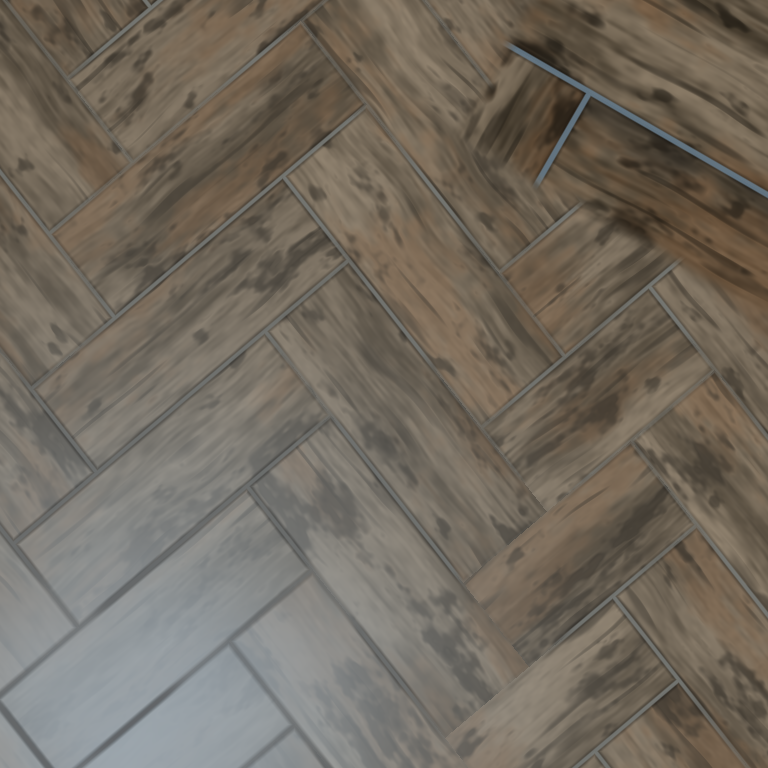
Give the GLSL for this texture, as a WebGL 1 fragment shader.

```glsl
precision highp float;
// Herringbone floor of worn wood-look planks, three widths long, with thin grout.
// A stepped row formula finds each plank; stretched noise gives grain and stains.
// A cut column, a corner of turned planks and a cool window sheen vary the repeat.
uniform vec2 u_resolution;

const float PLANK_WIDTH = 0.142;
const float PLANK_LENGTH = 3.0;
const vec3 CHARRED = vec3(0.20, 0.18, 0.15);
const vec3 DARK_WOOD = vec3(0.335, 0.297, 0.243);
const vec3 PALE_WOOD = vec3(0.53, 0.477, 0.405);
const vec3 RUST = vec3(0.47, 0.36, 0.26);
const vec3 GROUT = vec3(0.47, 0.48, 0.465);
const vec3 SHEEN = vec3(0.62, 0.665, 0.70);

float hash(vec2 p) {
  vec3 q = fract(vec3(p.xyx) * 0.1031);
  q += dot(q, q.yzx + 33.33);
  return fract((q.x + q.y) * q.z);
}

float noise(vec2 p) {
  vec2 i = floor(p), f = fract(p);
  f = f * f * (3.0 - 2.0 * f);
  float low = mix(hash(i), hash(i + vec2(1.0, 0.0)), f.x);
  float high = mix(hash(i + vec2(0.0, 1.0)), hash(i + 1.0), f.x);
  return mix(low, high, f.y);
}

// Distance to the nearest scattered point, used for knots
float cellular(vec2 p) {
  float nearest = 2.0;
  for (int y = -1; y <= 1; y++) {
    for (int x = -1; x <= 1; x++) {
      vec2 cell = floor(p) + vec2(float(x), float(y));
      vec2 point = cell + vec2(hash(cell), hash(cell + 57.0));
      nearest = min(nearest, length(p - point));
    }
  }
  return nearest;
}

// Wood colour; g.x runs along the grain, in plank widths
vec3 wood(vec2 g, float seed) {
  vec2 p = g + 40.0 + seed * vec2(37.0, 91.0);
  p.y += 0.08 * (noise(p * vec2(1.6, 2.5)) - 0.5);
  float streak = noise(p * vec2(1.1, 11.0));
  float grain = noise(p * vec2(4.0, 34.0));
  float mottle = noise(p * vec2(7.0, 15.0));
  float speck = noise(p * vec2(15.0, 29.0));
  float tone = 0.40 * noise(p * vec2(0.5, 3.5)) + 0.24 * streak + 0.2 * grain + 0.16 * mottle;
  vec3 color = mix(DARK_WOOD, PALE_WOOD, smoothstep(0.2, 0.76, tone));
  float rust = 0.75 * noise(p * vec2(0.8, 2.6) + 19.0) + 0.25 * mottle;
  color = mix(color, RUST, 0.5 * smoothstep(0.48, 0.8, rust));
  // Ragged stains, hairline cracks and small knots
  float stain = 0.46 * noise(p * vec2(1.3, 2.6) + 71.0) + 0.22 * streak + 0.2 * mottle + 0.12 * speck;
  color = mix(color, CHARRED, 0.7 * smoothstep(0.57, 0.76, stain));
  float crack = smoothstep(0.72, 0.92, noise(p * vec2(1.4, 17.0) + 7.0));
  color = mix(color, CHARRED, 0.4 * crack);
  float knot = cellular(p * vec2(1.1, 1.7)) + 0.22 * (mottle - 0.5) + 0.12 * (speck - 0.5);
  color = mix(color, CHARRED, 0.5 * (1.0 - smoothstep(0.0, 0.13, knot)));
  return color * (0.91 + 0.12 * hash(vec2(seed * 83.0, 5.0)) + 0.07 * speck);
}

// Lay grout with a dark joint beside it over a plank
vec3 addGrout(vec3 color, float edge, float halfWidth, float strength, float pixel, vec3 tint) {
  float shadow = 1.0 - smoothstep(halfWidth, halfWidth + 0.035, edge);
  float line = 1.0 - smoothstep(halfWidth - pixel, halfWidth + pixel, edge);
  color *= 1.0 - 0.34 * shadow * strength;
  return mix(color, tint, line * strength);
}

// Herringbone in plank widths: three stepped cells lie flat, three stand upright
vec3 herringbone(vec2 p, float pixel, float sheen) {
  float row = floor(p.y);
  float t = p.x + row + PLANK_LENGTH;
  t += step(7.0, t); // planks of the right column are cut one width short
  float period = 2.0 * PLANK_LENGTH;
  float s = mod(t, period);
  float upright = step(PLANK_LENGTH, s);
  float column = floor(s) - PLANK_LENGTH;
  vec2 local = mix(vec2(s, fract(p.y)), vec2(column + fract(p.y), fract(s)), upright);
  vec2 id = vec2(floor(t / period) * 2.0 + upright, row - column * upright);
  vec2 grain = mix(p, p.yx, upright);
  vec2 inset = min(local, vec2(PLANK_LENGTH, 1.0) - local);
  vec3 color = mix(wood(grain, hash(id + 31.0)), SHEEN, 0.88 * sheen);

  // Grout thins with wear and is lost along the foot of the middle column
  float wear = smoothstep(0.25, 0.6, noise(p * 1.3 + 23.0));
  float diagonal = p.x + p.y;
  float lost = smoothstep(2.8, 3.1, diagonal) * (1.0 - smoothstep(4.1, 4.6, diagonal));
  lost *= smoothstep(2.5, 2.7, p.y);
  float strength = mix(0.4, 0.9, wear) * (1.0 - 0.88 * lost);
  vec3 tint = mix(GROUT, vec3(0.38, 0.39, 0.40), sheen);
  return addGrout(color, min(inset.x, inset.y), 0.018, strength, pixel, tint);
}

// Larger turned planks meeting at one T joint
vec3 turnedPlanks(vec2 q, float pixel) {
  float below = step(0.0, q.y);
  float shortPiece = below * step(q.x, 0.0);
  float edge = min(abs(q.y), mix(9.0, abs(q.x), below));
  vec3 color = wood(mix(q, q.yx, shortPiece) * 0.8, 0.3 + 0.2 * below + 0.1 * shortPiece);
  color = vec3(0.38, 0.335, 0.275) + 1.3 * (color - vec3(0.43, 0.385, 0.325));
  float char = below * (1.0 - smoothstep(0.05, 0.5, q.y)) * noise(q * vec2(3.0, 8.0) + 9.0);
  color = mix(color, CHARRED * 0.7, 0.8 * char * (1.0 - shortPiece));
  return addGrout(color, edge, 0.026, 0.9, pixel, vec3(0.40, 0.48, 0.54));
}

void main() {
  vec2 uv = gl_FragCoord.xy / u_resolution.y;
  vec2 p = vec2(uv.x, 1.0 - uv.y);
  float pixel = 1.0 / (u_resolution.y * PLANK_WIDTH);

  // Window sheen in the lower left
  vec2 glow = (p - vec2(0.19, 0.96)) / vec2(0.40, 0.42);
  float sheen = exp(-dot(glow, glow)) * (0.92 + 0.16 * noise(p * 7.0));

  // Main floor, slightly skewed by the view
  vec2 r = p - vec2(0.345, 0.431);
  vec2 floorPos = vec2(5.494 * r.x - 4.317 * r.y, 4.644 * r.x + 5.494 * r.y);
  vec3 color = herringbone(floorPos, pixel, sheen);

  // Turned corner
  vec2 c = (p - vec2(0.768, 0.120)) / PLANK_WIDTH;
  vec2 q = vec2(dot(c, vec2(0.866, 0.5)), dot(c, vec2(-0.5, 0.866)));
  float corner = smoothstep(-0.95, -0.75, q.x) * (1.0 - smoothstep(0.85, 1.05, q.y));
  color = mix(color, turnedPlanks(q, pixel), corner);

  gl_FragColor = vec4(clamp(color, 0.0, 1.0), 1.0);
}
```
